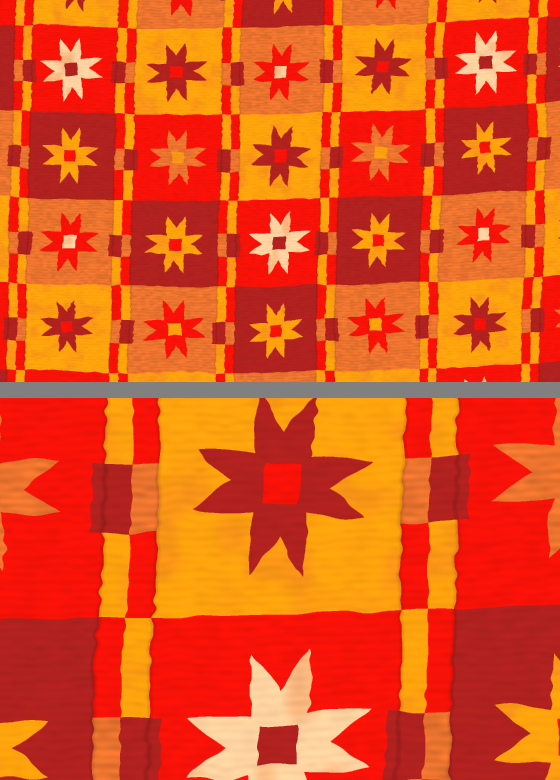
Top, the full canvas; bottom, a detail of the centre.
A WebGL 1 fragment shader for this pattern:

```glsl
precision highp float;
// Flat-woven rug: a grid of coloured tiles, each holding an eight-petal star,
// split by two-tone checked strips. Tile colours step diagonally, mirrored about
// the middle column; noise bends the grid, frays edges and wears the dye.

uniform vec2 u_resolution;

#define COLUMNS 5.43        // column pitches across the canvas
#define ROW_HEIGHT 0.836    // row pitch, in column pitches
#define ORIGIN vec2(0.10, 0.27)
#define STRIP_WIDTH 0.178
#define STAR_RADIUS 0.30
#define PETAL_WIDTH 0.066
#define CENTRE_SIZE 0.060
#define THREADS 36.0        // weft threads per column pitch
#define FRAY 0.016
#define WEAR 0.30

const float RED = 0.0;
const float MAROON = 1.0;
const float TAN = 2.0;
const float YELLOW = 3.0;
const float CREAM = 4.0;

float hash(vec2 p) {
  return fract(sin(dot(p, vec2(127.1, 311.7))) * 43758.5453);
}

float noise(vec2 p) {
  vec2 i = floor(p), f = fract(p);
  f = f * f * (3.0 - 2.0 * f);
  return mix(mix(hash(i), hash(i + vec2(1.0, 0.0)), f.x),
             mix(hash(i + vec2(0.0, 1.0)), hash(i + 1.0), f.x), f.y);
}

vec3 dye(float id) {
  if (id < 0.5) return vec3(0.97, 0.07, 0.03);
  if (id < 1.5) return vec3(0.69, 0.13, 0.12);
  if (id < 2.5) return vec3(0.92, 0.45, 0.18);
  if (id < 3.5) return vec3(1.00, 0.64, 0.05);
  return vec3(1.00, 0.83, 0.63);
}

// Negative inside a star with pairs of leaf-shaped petals on each side.
float star(vec2 p) {
  p = abs(p);
  if (p.y > p.x) p = p.yx;
  vec2 axis = vec2(cos(0.31), sin(0.31));
  float along = dot(p, axis) / STAR_RADIUS;
  float across = abs(p.x * axis.y - p.y * axis.x);
  return across - PETAL_WIDTH * (1.0 - along * along);
}

// Dye of a tile and its star; p is measured from the tile centre.
float tileDye(vec2 p, vec2 cell) {
  float fold = abs(cell.x - 2.0);
  float ground = mod(cell.y + 2.0 + fold, 4.0);
  bool plain = mod(fold, 2.0) < 0.5;
  float petals = YELLOW, centre = RED;
  if (ground < 0.5) {
    petals = plain ? CREAM : TAN;
    centre = plain ? MAROON : YELLOW;
  } else if (ground > 2.5) {
    petals = MAROON;
  } else if (ground > 1.5) {
    petals = RED;
    centre = plain ? CREAM : YELLOW;
  }
  // Each star is set slightly off in place, angle and size.
  p -= 0.035 * (vec2(hash(cell), hash(cell + 7.3)) - 0.5);
  float turn = 0.16 * (hash(cell + 3.1) - 0.5);
  p = mat2(cos(turn), sin(turn), -sin(turn), cos(turn)) * p;
  p /= petals > 3.5 ? 1.06 : mix(0.88, 1.03, hash(cell + 5.7));
  if (max(abs(p.x), abs(p.y)) < CENTRE_SIZE) return centre;
  return star(p) < 0.0 ? petals : ground;
}

vec3 rug(vec2 p) {
  // Bowed rows, leaning columns and frayed thread ends.
  vec2 q = p - ORIGIN;
  q.y += 0.07 * pow((p.x - 1.9) / 2.7, 2.0);
  q.x += 0.022 * (p.y - 1.9) - 0.03 * exp(-pow(p.x - 2.2, 2.0) * 3.0);
  q += 0.035 * (vec2(noise(p * 2.3), noise(p * 2.3 + 19.0)) - 0.5);
  q += FRAY * (vec2(noise(p * vec2(7.0, THREADS)), noise(p * 13.0 + 5.0)) - 0.5);

  vec2 cell = floor(vec2(q.x, q.y / ROW_HEIGHT));
  float down = q.y / ROW_HEIGHT - cell.y;
  vec2 middle = vec2(0.5 + 0.5 * STRIP_WIDTH, 0.5 * ROW_HEIGHT);
  float id = tileDye(q - cell * vec2(1.0, ROW_HEIGHT) - middle, cell);

  // Checked strip: halves swap on every row, with a darker band midway.
  float strip = floor(q.x + 0.1);
  float across = q.x - strip;
  bool leftHalf = across < 0.5 * STRIP_WIDTH;
  bool odd = mod(strip + cell.y, 2.0) > 0.5;
  bool yellowSide = leftHalf == odd;
  bool band = down > 0.40 && down < 0.66;
  float reach = band && yellowSide ? 0.04 : 0.0;
  if (across > -reach && across < STRIP_WIDTH + reach) {
    if (band) id = yellowSide ? MAROON : TAN;
    else id = yellowSide ? YELLOW : RED;
  }

  // Uneven dye, stained cream wool and visible weft.
  vec3 color = dye(id);
  float stain = smoothstep(0.45, 0.9, noise(p * 9.0 + 31.0));
  if (id > 2.5) color = mix(color, dye(TAN), WEAR * stain);
  float seam = min(abs(across), abs(across - STRIP_WIDTH));
  color *= 1.0 - 0.12 * (1.0 - smoothstep(0.0, 0.014, seam));
  float weft = 0.5 + 0.5 * sin(6.2832 * THREADS * q.y);
  float grain = noise(p * vec2(THREADS * 0.7, THREADS * 1.4));
  float relief = abs(id - TAN) < 0.5 ? 0.13 : 0.06;
  return color * (1.0 + relief * (0.5 * weft + grain - 0.75));
}

void main() {
  vec3 sum = vec3(0.0);
  for (int j = 0; j < 3; j++) {
    for (int i = 0; i < 3; i++) {
      vec2 pixel = gl_FragCoord.xy + (vec2(float(i), float(j)) - 1.0) * 0.4;
      vec2 p = vec2(pixel.x, u_resolution.y - pixel.y) * COLUMNS / u_resolution.x;
      sum += rug(p);
    }
  }
  gl_FragColor = vec4(sum / 9.0, 1.0);
}
```
